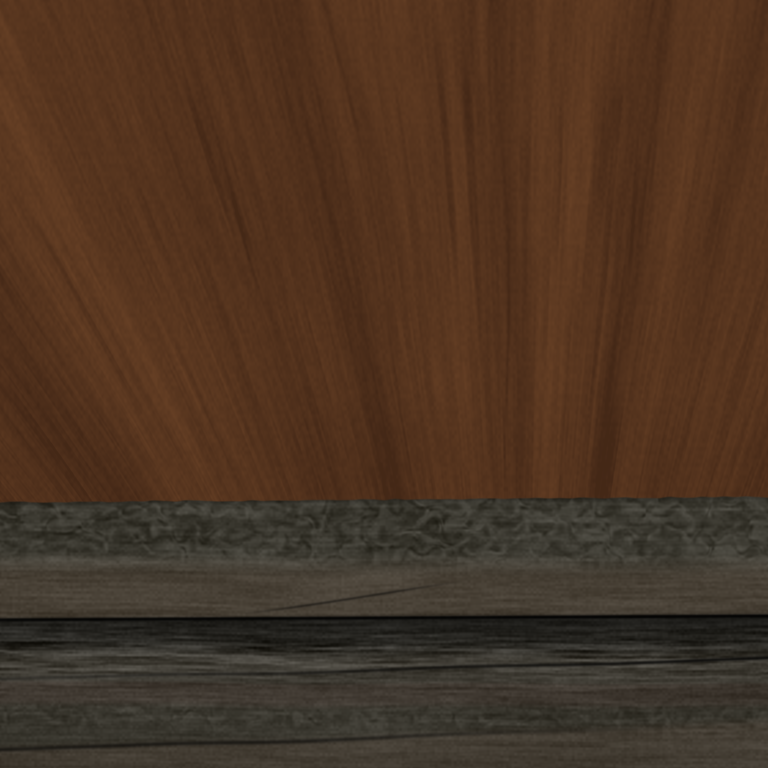
Reproduce this texture procedurally as a WebGL 2 fragment shader.

```glsl
#version 300 es
precision highp float;
// Fanned brown wood grain above weathered grey horizontal boards.
uniform vec2 u_resolution;
out vec4 fragColor;

float hash(vec2 p) {
    return fract(sin(dot(p, vec2(127.1, 311.7))) * 43758.5453);
}

float noise(vec2 p) {
    vec2 i = floor(p), f = fract(p);
    f = f * f * (3.0 - 2.0 * f);
    return mix(mix(hash(i), hash(i + vec2(1, 0)), f.x),
               mix(hash(i + vec2(0, 1)), hash(i + vec2(1, 1)), f.x), f.y);
}

float fbm(vec2 p) {
    float sum = 0.0, amp = 0.5;
    for (int i = 0; i < 4; i++) {
        sum += amp * noise(p);
        p = p * 2.03 + 17.3;
        amp *= 0.5;
    }
    return sum;
}

// Soft bell around a centre line.
float band(float x, float centre, float width) {
    float d = (x - centre) / width;
    return exp(-d * d);
}

vec3 brownWood(vec2 p) {
    // Fibres converge towards a point below the canvas.
    float fan = (p.x - 0.68) / (p.y + 0.45);
    fan += 0.012 * (noise(vec2(fan * 5.0, p.y * 3.0)) - 0.5);

    // Broad light and dark growth bands.
    float tone = 0.52 + 0.30 * (fbm(vec2(fan * 24.0, p.y * 1.2)) - 0.47);
    tone += 0.24 * band(fan, -0.52, 0.07) + 0.14 * band(fan, -0.10, 0.05);
    tone += 0.18 * band(fan, 0.045, 0.04) + 0.10 * band(fan, 0.175, 0.025);
    tone -= 0.26 * band(fan, -0.68, 0.06) + 0.16 * band(fan, -0.32, 0.05);
    tone -= 0.28 * band(fan, -0.215, 0.03) + 0.20 * band(fan, 0.125, 0.022);
    tone -= 0.14 * band(fan, 0.22, 0.02) + 0.10 * band(fan, -0.008, 0.012);

    // Fine fibres, broken dark pores and speckle.
    tone += 0.26 * (noise(vec2(fan * 120.0, p.y * 4.0)) - 0.5);
    tone += 0.22 * (noise(vec2(fan * 330.0, p.y * 14.0)) - 0.5);
    float pore = smoothstep(0.72, 0.95, noise(vec2(fan * 85.0 + 9.0, p.y * 2.5)));
    tone -= 0.34 * pore * smoothstep(0.3, 0.7, noise(vec2(fan * 14.0, p.y * 5.0)));
    for (int i = 0; i < 4; i++) {
        float line = -0.32 + 0.147 * float(i) + 0.006 * sin(p.y * 9.0 + float(i));
        tone -= 0.32 * band(fan, line, 0.0025) * noise(vec2(float(i) * 7.0, p.y * 7.0));
    }
    tone += 0.20 * (noise(p * vec2(300.0, 190.0)) - 0.5);
    tone += 0.12 * (fbm(p * 7.0) - 0.47);
    tone -= 0.12 * smoothstep(0.55, 0.36, p.y);
    return mix(vec3(0.265, 0.155, 0.088), vec3(0.405, 0.252, 0.145), clamp(tone, 0.0, 1.0));
}

vec3 greyBoards(vec2 p) {
    float wobble = 0.005 * (noise(vec2(p.x * 5.0, 2.0)) - 0.5);
    float y = p.y + wobble;
    float gap = 0.193 + 0.005 * p.x;
    float crack = 0.114 + 0.030 * p.x;
    float lowCrack = 0.022 + 0.038 * p.x;

    // Layers from the bottom to the top.
    vec3 colour = vec3(0.262, 0.236, 0.198);
    colour = mix(colour, vec3(0.222, 0.212, 0.180), smoothstep(-0.006, 0.010, y - lowCrack));
    colour = mix(colour, vec3(0.245, 0.218, 0.188), smoothstep(0.076, 0.088, y));
    colour = mix(colour, vec3(0.255, 0.242, 0.212), smoothstep(0.108, 0.114, y));
    colour = mix(colour, vec3(0.155, 0.150, 0.133), smoothstep(0.135, 0.170, y));
    colour = mix(colour, vec3(0.280, 0.250, 0.208), smoothstep(-0.001, 0.003, p.y - gap));
    colour = mix(colour, vec3(0.232, 0.223, 0.190), smoothstep(0.245, 0.285, y));
    colour += 0.045 * band(y, 0.268, 0.008) * smoothstep(0.45, 0.65, noise(vec2(p.x * 6.0, y * 60.0)));

    // Weathered bumps on the rough faces, drawn streaks on all of them.
    float rough = smoothstep(0.255, 0.285, y) + 0.7 * band(y, 0.066, 0.020);
    vec2 bent = p * vec2(110.0, 150.0) + 2.5 * vec2(noise(p * 60.0), noise(p * 60.0 + 31.0));
    colour += 0.12 * rough * (noise(bent) - 0.5);
    float lined = 0.35 + 0.9 * band(y, 0.148, 0.035);
    colour += 0.13 * lined * (noise(vec2(p.x * 12.0, y * 260.0)) - 0.5);
    colour += 0.07 * lined * (noise(vec2(p.x * 55.0, y * 330.0)) - 0.5);
    colour += 0.08 * (fbm(vec2(p.x * 4.0, y * 45.0)) - 0.47);
    colour += 0.035 * (noise(p * 280.0) - 0.5);

    // Gap between boards and the slanting cracks.
    float shade = 0.75 * band(p.y, gap, 0.0025);
    shade += 0.30 * band(p.y, gap - 0.008, 0.010) * (0.4 + 0.6 * p.x);
    shade += band(y, crack, 0.0025) * mix(0.25, 0.75, p.x);
    shade += 0.50 * band(y, lowCrack, 0.003) * smoothstep(0.95, 0.35, p.x);
    float split = smoothstep(0.30, 0.40, p.x) * smoothstep(0.62, 0.50, p.x);
    shade += 0.40 * split * band(y, 0.156 + 0.145 * p.x, 0.002);
    return colour * (1.0 - clamp(shade, 0.0, 0.85));
}

void main() {
    vec2 p = gl_FragCoord.xy / u_resolution;
    float edge = 0.346 + 0.007 * p.x + 0.002 * (noise(vec2(p.x * 70.0, 4.0)) - 0.5);
    float aa = 1.2 / u_resolution.y;
    vec3 boards = greyBoards(p) * (1.0 - 0.22 * band(p.y, edge, 0.004));
    vec3 colour = mix(boards, brownWood(p), smoothstep(-aa, aa, p.y - edge));
    fragColor = vec4(clamp(colour, 0.0, 1.0), 1.0);
}
```
